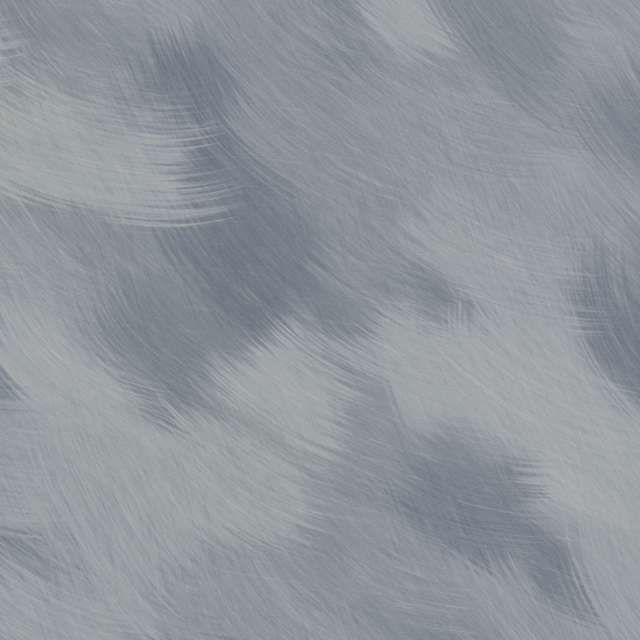
Reproduce this texture procedurally as a Shadertoy shader.

```glsl
// Blue-grey wiped paint: overlapping curved brush dabs, dark and light,
// each an arc with a soft inner side and an outer edge that breaks into
// single bristles, crossed by thin straight scratches.

float hash(vec2 p) {
    vec3 q = fract(vec3(p.xyx) * 0.1031);
    q += dot(q, q.yzx + 33.33);
    return fract((q.x + q.y) * q.z);
}

float noise(vec2 p) {
    vec2 i = floor(p), f = fract(p);
    f = f * f * (3.0 - 2.0 * f);
    return mix(mix(hash(i), hash(i + vec2(1, 0)), f.x),
               mix(hash(i + vec2(0, 1)), hash(i + vec2(1, 1)), f.x), f.y);
}

float fbm(vec2 p) {
    float sum = 0.0, amp = 0.5;
    for (int i = 0; i < 4; i++) {
        sum += amp * noise(p);
        p = p * 2.03 + 17.0;
        amp *= 0.5;
    }
    return sum / 0.9375;
}

// Bristle marks: x runs across the stroke, y along it.
float bristles(vec2 s) {
    return 0.5 * noise(s * vec2(400.0, 14.0)) + 0.12 * noise(s * vec2(150.0, 8.0) + 31.0)
         + 0.38 * noise(s * vec2(470.0, 45.0) + 57.0);
}

// Sparse, thin scratches in the same frame as the bristles.
float hairlines(vec2 s) {
    return smoothstep(0.76, 0.95, noise(s * vec2(400.0, 13.0) + 91.0));
}

// Lays one arc-shaped dab over the tone so far.
float paintDab(float tone, vec2 p, float id) {
    vec2 mid = fract(id * vec2(0.7549, 0.5698) + vec2(0.13, 0.41)) * 1.3 - 0.15;
    float radius = mix(0.28, 0.55, hash(vec2(id, 1.0)));
    float halfLength = mix(0.12, 0.21, hash(vec2(id, 2.0)));
    float halfWidth = mix(0.09, 0.16, hash(vec2(id, 3.0)));
    float heading = mix(0.45, 1.3, hash(vec2(id, 4.0)));

    // Polar coordinates around the arc centre, up and to the right.
    vec2 normal = vec2(cos(heading), sin(heading));
    vec2 q = p - mid - radius * normal;
    float r = length(q);
    float along = radius * atan(dot(q, vec2(-normal.y, normal.x)), -dot(q, normal));
    float across = r - radius;
    if (abs(along) > halfLength * 1.4 || abs(across) > halfWidth * 1.4) return tone;

    vec2 s = vec2(across, along) + id * 1.37;
    float ragged = noise(s * vec2(320.0, 9.0)) - 0.5;
    float broad = noise(s * vec2(28.0, 8.0)) - 0.5;
    float ends = 1.0 - smoothstep(0.4, 1.0, abs(along) / halfLength + ragged * 0.45 + broad * 0.25);
    float v = across / halfWidth + broad * 0.3;
    float sides = smoothstep(-1.0, 0.2, v) * (1.0 - smoothstep(0.55, 0.95, v + ragged * 0.3));

    // Solid in the middle; single bristles drop out where the paint thins.
    float streak = bristles(s);
    float cover = ends * sides;
    float opacity = 0.93 * clamp(cover * 1.2 + 2.2 * (streak - 0.5) * cover * (1.25 - cover), 0.0, 1.0);
    float dabTone = mix(-0.03, 0.98, hash(vec2(id, 5.0)));
    return mix(tone, dabTone + (streak - 0.5) * 0.42 + hairlines(s) * 0.2, opacity);
}

void mainImage(out vec4 fragColor, in vec2 fragCoord) {
    vec2 uv = fragCoord / iResolution.y;
    vec2 p = uv + 0.03 * (vec2(noise(uv * 4.0), noise(uv * 4.0 + 40.0)) - 0.5);

    // Cloudy ground under the dabs
    float tone = 0.5 + 1.1 * (fbm(uv * 3.5 + 5.0) - 0.5);
    for (int i = 0; i < 80; i++) tone = paintDab(tone, p, float(i) + 1.0);

    // Crossing scratches: diagonal, steep and nearly level, in patches
    vec2 diagonal = vec2(p.x * 0.75 + p.y * 0.66, p.x * 0.66 - p.y * 0.75);
    vec2 steep = vec2(p.x * 0.94 + p.y * 0.34, p.x * 0.34 - p.y * 0.94);
    vec2 level = vec2(p.x * 0.17 + p.y * 0.98, p.x * 0.98 - p.y * 0.17);
    float patches = smoothstep(0.3, 0.7, noise(uv * 6.0 + 70.0));
    tone += (bristles(diagonal + 3.0) - 0.5) * 0.24;
    tone += (bristles(steep + 8.0) - 0.5) * 0.3 * patches;
    tone += hairlines(diagonal + 12.0) * 0.1 - hairlines(steep + 15.0) * 0.1;
    tone += hairlines(level + 19.0) * 0.13 * (1.0 - patches);
    tone += (noise(uv * 420.0) - 0.5) * 0.14 - 0.02;
    tone -= 0.3 * max(tone - 0.75, 0.0);

    // Slate to warm grey, with a slight drift of hue
    vec3 slate = vec3(0.455, 0.493, 0.533);
    vec3 paleGrey = vec3(0.665, 0.679, 0.68);
    vec3 color = mix(slate, paleGrey, clamp(tone, -0.15, 1.2));
    color += (fbm(uv * 2.5 + 23.0) - 0.5) * vec3(0.008, 0.01, -0.018);
    fragColor = vec4(color, 1.0);
}
```
